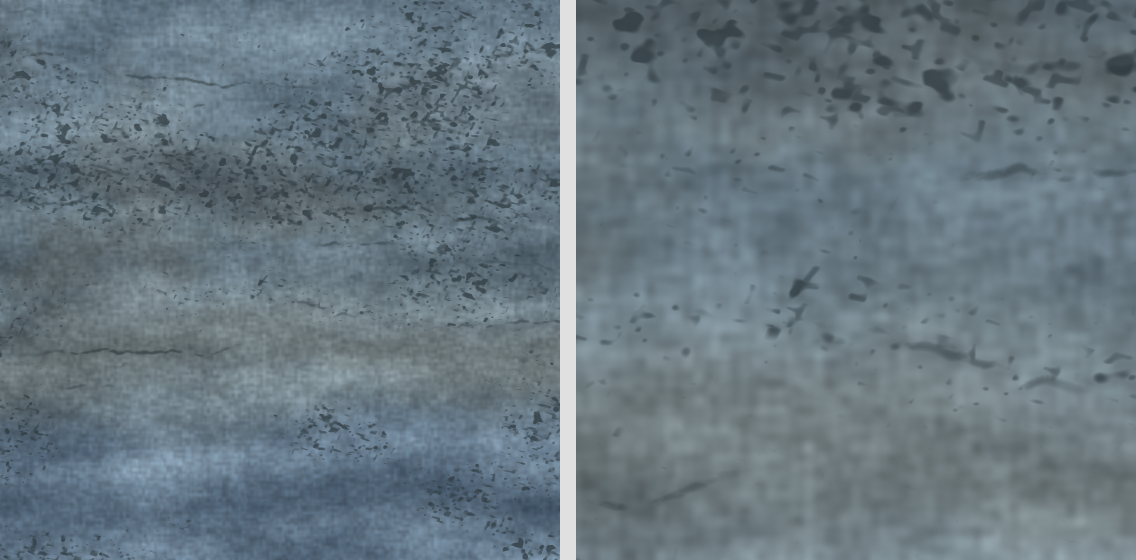
Left: the whole. Right: its middle third, enlarged.
Reproduce this texture procedurally as a WebGL 2 fragment shader.

```glsl
#version 300 es
precision highp float;
// Weathered blue-grey plaster with soft bands, a warm stain, pits and level cracks.

uniform vec2 u_resolution;
out vec4 fragColor;

const vec3 SHADE = vec3(0.290, 0.352, 0.395);
const vec3 LIGHT = vec3(0.510, 0.592, 0.640);
const vec3 PIT = vec3(0.175, 0.220, 0.240);
const vec3 BLUE_SHIFT = vec3(-0.010, 0.000, 0.028);
const vec3 WARM_SHIFT = vec3(0.018, -0.016, -0.056);
const float TONE_CONTRAST = 2.1;
const float BAND_PERIOD = 0.145;
const float BAND_STRENGTH = 0.10;
const float WEAVE_STRENGTH = 0.19;
const float MOTTLE_STRENGTH = 0.50;
const float STAIN_HEIGHT = 0.38;
const float STAIN_WIDTH = 0.10;
const float PIT_OPACITY = 0.72;
const float CRACK_OPACITY = 0.62;
const float CRACK_WIDTH = 0.0026;
const int CRACK_COUNT = 15;
const vec2 WORN_CENTRE = vec2(0.36, 0.66);

float hash(vec2 p) {
    return fract(sin(dot(p, vec2(127.1, 311.7))) * 43758.5453);
}

float noise(vec2 p) {
    vec2 cell = floor(p);
    vec2 f = fract(p);
    f = f * f * (3.0 - 2.0 * f);
    float low = mix(hash(cell), hash(cell + vec2(1.0, 0.0)), f.x);
    float high = mix(hash(cell + vec2(0.0, 1.0)), hash(cell + vec2(1.0, 1.0)), f.x);
    return mix(low, high, f.y);
}

// Each octave is turned so that no grid shows
float fbm(vec2 p) {
    const mat2 TURN = mat2(1.6, 1.2, -1.2, 1.6);
    float sum = 0.0;
    float weight = 0.5;
    for (int i = 0; i < 5; i++) {
        sum += weight * noise(p);
        p = TURN * p + vec2(17.3, 9.1);
        weight *= 0.5;
    }
    return sum / 0.97;
}

// Cloudy patches mixed with wide level bands
float plasterTone(vec2 uv) {
    float patches = fbm(uv * vec2(4.5, 8.0) + 3.7);
    float streaks = fbm(uv * vec2(2.0, 11.0) + 21.0);
    float sway = (noise(uv * vec2(3.0, 4.0) + 33.0) - 0.5) * 0.08;
    float bands = cos(6.2832 * (uv.y + sway - 0.04) / BAND_PERIOD);
    float mottle = fbm(uv * vec2(24.0, 42.0) + 70.0) - 0.5;
    return 0.54 + (mix(patches, streaks, 0.35) - 0.5) * TONE_CONTRAST
        + BAND_STRENGTH * bands + MOTTLE_STRENGTH * mottle;
}

// Fine threads running both ways
float weave(vec2 uv) {
    float level = noise(uv * vec2(62.0, 180.0));
    float upright = noise(uv * vec2(180.0, 75.0) + 40.0);
    float grain = noise(uv * 140.0 + 80.0);
    return (level + upright + grain) / 1.5 - 1.0;
}

// Small soft pits of two sizes, denser where cluster is high
float pits(vec2 uv, float cluster) {
    vec2 bend = vec2(noise(uv * 45.0 + 5.0), noise(uv * 45.0 + 25.0)) * 0.006;
    vec2 p = mat2(0.94, 0.34, -0.34, 0.94) * (uv * vec2(0.85, 1.15) + bend);
    float small = noise(p * 165.0 + 11.0);
    float large = mix(noise(p * 78.0 + 57.0), noise(p.yx * 150.0 + 91.0), 0.38);
    float smallLimit = mix(0.92, 0.62, cluster);
    float largeLimit = mix(0.90, 0.60, cluster);
    float fine = smoothstep(smallLimit, smallLimit + 0.28, small);
    float coarse = smoothstep(largeLimit, largeLimit + 0.16, large);
    return max(fine * 0.75, coarse);
}

// Broken, jagged cracks at scattered heights, some of them faint
float cracks(vec2 uv) {
    float cover = 0.0;
    for (int i = 0; i < CRACK_COUNT; i++) {
        float id = float(i);
        float height = 0.30 + 0.70 * (id + hash(vec2(id, 1.0))) / float(CRACK_COUNT);
        float middle = hash(vec2(id, 2.0));
        float reach = mix(0.06, 0.28, hash(vec2(id, 3.0)));
        float slope = (hash(vec2(id, 4.0)) - 0.6) * 0.16;
        float depth = mix(0.45, 1.0, hash(vec2(id, 6.0)));
        float along = uv.x - middle;
        float wander = (fbm(vec2(uv.x * 11.0, id * 7.3)) - 0.5) * 0.045;
        wander += (noise(vec2(uv.x * 75.0, id * 3.7)) - 0.5) * 0.006;
        float offset = abs(uv.y - height - slope * along - wander);
        float breaks = fbm(vec2(uv.x * 42.0, id * 5.1 + uv.y * 70.0));
        float width = CRACK_WIDTH * mix(0.2, 1.8, breaks);
        float ends = 1.0 - smoothstep(reach * 0.4, reach, abs(along));
        float line = 1.0 - smoothstep(width * 0.2, width * 1.7, offset);
        float halo = 0.28 * breaks * (1.0 - smoothstep(0.0, 0.013, offset));
        cover = max(cover, max(line * smoothstep(0.28, 0.58, breaks), halo) * ends * depth);
    }
    return cover;
}

void main() {
    vec2 uv = gl_FragCoord.xy / u_resolution;

    // Base tone and tint
    vec3 color = mix(SHADE, LIGHT, clamp(plasterTone(uv), -0.15, 1.05));
    float drift = (fbm(uv * vec2(3.0, 5.0) + 60.0) - 0.5) * 0.26;
    float stainDistance = (uv.y + drift - STAIN_HEIGHT) / STAIN_WIDTH;
    float stain = exp(-stainDistance * stainDistance);
    float patchy = smoothstep(0.46, 0.66, fbm(uv * vec2(4.0, 6.0) + 90.0));
    float blue = 1.0 - smoothstep(0.20, 0.32, uv.y + drift * 0.5);
    blue = max(blue, 0.4 * smoothstep(0.62, 0.90, uv.y + drift));
    color += BLUE_SHIFT * blue;
    color += WARM_SHIFT * max(stain * 0.85, 0.6 * patchy * (1.0 - blue));

    // Surface wear
    color *= 1.0 + WEAVE_STRENGTH * weave(uv);
    float worn = 1.0 - smoothstep(0.05, 0.55, length((uv - WORN_CENTRE) * vec2(0.8, 1.5)));
    float cluster = fbm(uv * vec2(5.0, 9.0) + 130.0) + 0.14 * worn;
    cluster = smoothstep(0.36, 0.68, cluster) * (1.0 - 0.6 * stain);
    color = mix(color, PIT, PIT_OPACITY * pits(uv, cluster));
    color = mix(color, PIT, CRACK_OPACITY * cracks(uv));

    fragColor = vec4(clamp(color, 0.0, 1.0), 1.0);
}
```
